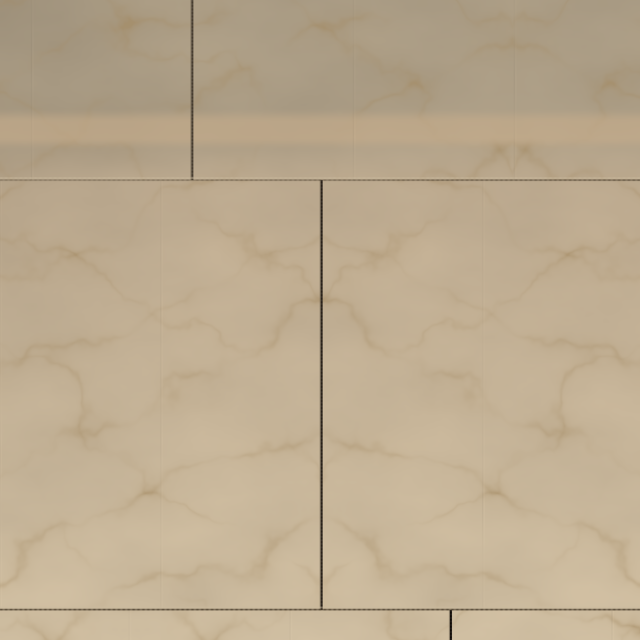
This texture is drawn by a Shadertoy shader. Its source:

```glsl
// Large beige marble slabs in staggered courses, with ochre veins and a band of warm light.
#define COURSE_HEIGHT 0.671
#define COURSE_BASE 0.0475
#define JOINT_X 0.5026
#define JOINT_SHIFT 0.2020
#define SEAM_SPACING 0.2515
#define JOINT_WIDTH 0.0031
#define VEIN_STRENGTH 0.62
#define STONE_LOW vec3(0.812, 0.745, 0.633)
#define STONE_MID vec3(0.740, 0.667, 0.563)
#define STONE_SHADE vec3(0.668, 0.612, 0.520)
#define VEIN_COLOR vec3(0.640, 0.540, 0.385)
#define GLOW_COLOR vec3(0.775, 0.675, 0.545)

vec2 hashGradient(vec2 cell) {
    vec3 q = fract(cell.xyx * vec3(0.1031, 0.1030, 0.0973));
    q += dot(q, q.yzx + 33.33);
    float angle = 6.2832 * fract((q.x + q.y) * q.z);
    return vec2(cos(angle), sin(angle));
}

float gradientNoise(vec2 p) {
    vec2 i = floor(p), f = fract(p);
    vec2 u = f * f * f * (f * (f * 6.0 - 15.0) + 10.0);
    vec2 e = vec2(1.0, 0.0);
    float low = mix(dot(hashGradient(i), f),
                    dot(hashGradient(i + e), f - e), u.x);
    float high = mix(dot(hashGradient(i + e.yx), f - e.yx),
                     dot(hashGradient(i + 1.0), f - 1.0), u.x);
    return mix(low, high, u.y);
}

float fbm(vec2 p) {
    float sum = 0.0, gain = 0.6;
    for (int octave = 0; octave < 5; octave++) {
        sum += gain * gradientNoise(p);
        p = mat2(1.6, 1.2, -1.2, 1.6) * p + 11.3;
        gain *= 0.5;
    }
    return sum;
}

// Slanted, warped veins: x is the soft core, y the wide halo
vec2 veins(vec2 p, vec2 seed, float spacing, float slope) {
    float bend = 0.85 * fbm(p * 5.0 + seed);
    float t = (p.y + slope * p.x) / spacing + bend + 0.1;
    float d = abs(fract(t) - 0.5) * spacing;
    float presence = smoothstep(-0.35, 0.25, gradientNoise(p * 7.0 + seed + 5.7));
    float width = 0.0055 + 0.006 * abs(gradientNoise(p * 17.0 + seed));
    return presence * vec2(exp(-d * d / (width * width)), exp(-d / 0.018));
}

// Antialiased line of the given width at distance d
float line(float d, float width, float pixel) {
    return smoothstep(0.5 * (width + pixel), 0.5 * max(width - pixel, 0.0), abs(d))
         * min(1.0, width / pixel);
}

void mainImage(out vec4 fragColor, in vec2 fragCoord) {
    vec2 uv = fragCoord / iResolution.xy;
    float pixel = 1.5 / min(iResolution.x, iResolution.y);

    // Course layout
    float course = (uv.y - COURSE_BASE) / COURSE_HEIGHT;
    float row = floor(course);
    float jointX = JOINT_X - JOINT_SHIFT * row;
    float topJoint = COURSE_BASE + COURSE_HEIGHT;

    // Stone tone, darker toward the upper course
    vec3 color = mix(STONE_LOW, STONE_MID, clamp(uv.y / topJoint, 0.0, 1.0));
    color = mix(color, STONE_SHADE, smoothstep(topJoint - 0.02, topJoint + 0.10, uv.y));
    color *= 1.0 - 0.05 * uv.y * smoothstep(0.3, 0.0, uv.x);

    // Bookmatched clouds and veins
    vec2 p = vec2(abs(uv.x - jointX - 0.5 * row), uv.y);
    vec2 seed = row * vec2(7.3, 3.1);
    color *= 1.0 + 0.07 * fbm(p * vec2(4.0, 7.0) + seed + 2.0);
    vec2 gentle = veins(p, seed, 0.145, 0.45);
    vec2 steep = veins(p + 0.03, seed + 19.0, 0.22, -0.75);
    float core = gentle.x + 0.7 * steep.x;
    float halo = gentle.y + 0.7 * steep.y;
    float blotch = gentle.y * steep.y;
    float mottling = 0.8 + 0.8 * fbm(p * 22.0 + seed);
    float vein = (0.30 * core + 0.26 * halo + 0.45 * blotch) * mottling;
    color = mix(color, VEIN_COLOR, VEIN_STRENGTH * clamp(vein, 0.0, 1.0));

    // Band of warm light across the upper course
    float glow = smoothstep(0.764, 0.786, uv.y) * smoothstep(0.832, 0.808, uv.y);
    color = mix(color, GLOW_COLOR, 0.62 * glow);

    // Faint seams between the joints
    float seam = (fract((uv.x - jointX) / SEAM_SPACING + 0.5) - 0.5) * SEAM_SPACING;
    float seamFade = 0.5 + 0.8 * gradientNoise(vec2(uv.x * 9.0, uv.y * 12.0));
    color *= 1.0 - 0.05 * seamFade * line(seam, 0.0018, pixel);
    color *= 1.0 + 0.03 * seamFade * line(seam - 0.0025, 0.0018, pixel);

    // Beaded vertical joint with a grey left edge
    float bead = 0.5 + 0.5 * sin(uv.y * 1140.0);
    float side = uv.x - jointX;
    color = mix(color, vec3(0.42, 0.38, 0.31), 0.6 * line(side + 0.0020, 0.0022, pixel));
    vec3 gap = mix(vec3(0.15, 0.12, 0.09), vec3(0.27, 0.23, 0.18), row) + 0.06 * bead;
    color = mix(color, gap, line(side, JOINT_WIDTH, pixel));

    // Horizontal joints: pale lip above a brown gap, fainter on the upper left
    float level = (fract(course + 0.5) - 0.5) * COURSE_HEIGHT;
    float depth = uv.y > 0.4 ? mix(0.35, 0.65, uv.x) : 0.85;
    float dash = 0.85 + 0.15 * sin(uv.x * 820.0);
    color = mix(color, vec3(0.79, 0.73, 0.62), 0.5 * dash * line(level - 0.0032, 0.003, pixel));
    color = mix(color, vec3(0.30, 0.25, 0.18), depth * dash * line(level, 0.0027, pixel));

    fragColor = vec4(color, 1.0);
}
```
